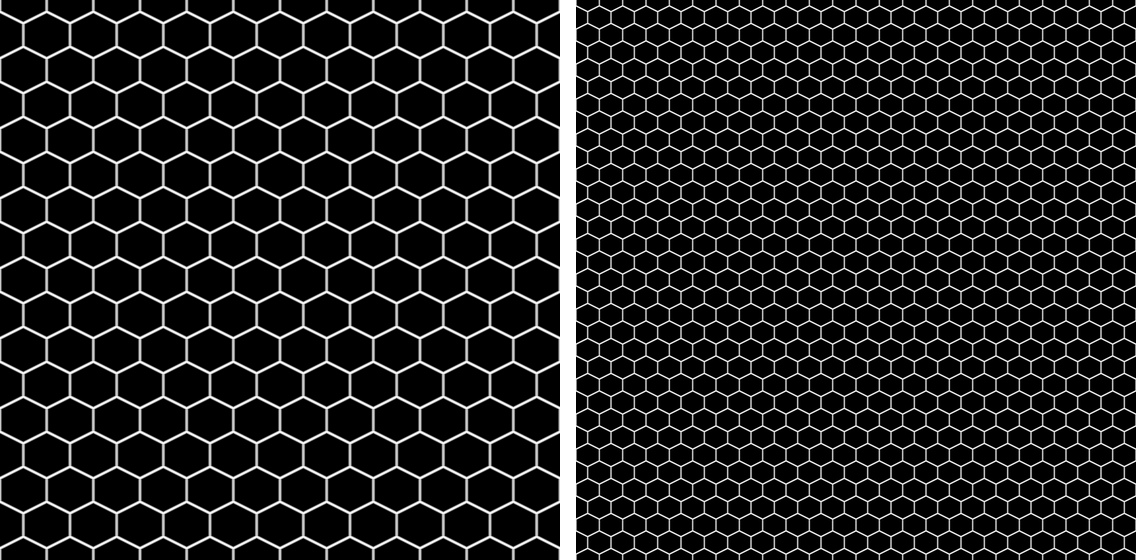
Left, the tile; right, the same tile 2 across and 2 down.
This pattern is drawn by a WebGL 1 fragment shader. Its source:

```glsl
precision highp float;
// Honeycomb wire mesh: thin pale hexagon outlines on black, tiling seamlessly.

uniform vec2 u_resolution;

const vec2 REPEATS = vec2(12.0, 8.0);      // each repeat holds two staggered rows
const float WALL_SHARE = 1.0 / 3.0;        // half wall length over half repeat height
const float WALL_HALF_WIDTH = 0.00245;     // upright strokes
const float SLANT_HALF_WIDTH = 0.0023;     // sloping strokes
const float SOFTNESS = 0.0018;             // half width of the blurred stroke edge
const float WALL_LIGHT = 0.81;
const float SLANT_LIGHT = 0.99;
const vec3 GROUND_COLOR = vec3(0.0);
const vec3 LINE_COLOR = vec3(1.0);

float segmentDistance(vec2 p, vec2 a, vec2 b) {
  vec2 ab = b - a;
  float along = clamp(dot(p - a, ab) / dot(ab, ab), 0.0, 1.0);
  return length(p - a - ab * along);
}

float stroke(float dist, float halfWidth) {
  float soft = max(SOFTNESS, 0.6 / min(u_resolution.x, u_resolution.y));
  return 1.0 - smoothstep(halfWidth - soft, halfWidth + soft, dist);
}

void main() {
  vec2 uv = gl_FragCoord.xy / u_resolution;

  // Mirror every repeat into one quarter, which holds a single slanted edge.
  vec2 quarter = 0.5 / REPEATS;
  vec2 p = abs(fract(uv * REPEATS + 0.5) - 0.5) / REPEATS;
  vec2 lowJoint = vec2(0.0, quarter.y * WALL_SHARE);
  vec2 highJoint = quarter - lowJoint;

  // Upright walls end at the joints; the slant links them.
  float wall = min(segmentDistance(p, vec2(0.0), lowJoint),
                   segmentDistance(p, highJoint, quarter));
  float slant = segmentDistance(p, lowJoint, highJoint);

  float light = max(WALL_LIGHT * stroke(wall, WALL_HALF_WIDTH),
                    SLANT_LIGHT * stroke(slant, SLANT_HALF_WIDTH));
  gl_FragColor = vec4(mix(GROUND_COLOR, LINE_COLOR, light), 1.0);
}
```
